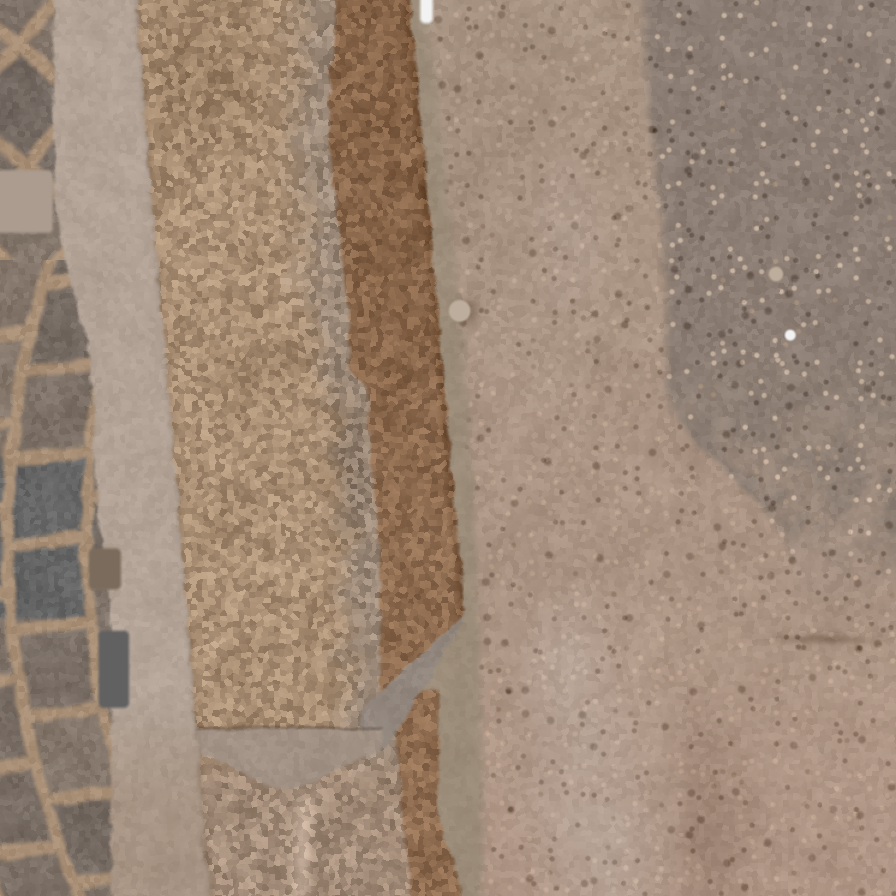
Give the GLSL for this texture, as a WebGL 1 fragment shader.

```glsl
precision highp float;
// Weathered street from above: cobbles, mortar, granite kerb, rusty gutter and worn asphalt.
uniform vec2 u_resolution;
vec2 p; // canvas position, y measured downward

vec2 hash2(vec2 c) {
  return fract(sin(vec2(dot(c, vec2(127.1, 311.7)), dot(c, vec2(269.5, 183.3)))) * 43758.5);
}

// Cellular noise: distance to the nearest point, then two random values
vec3 cells(vec2 q) {
  vec3 best = vec3(9.0);
  for (int j = -1; j <= 1; j++) {
    for (int i = -1; i <= 1; i++) {
      vec2 id = floor(q) + vec2(float(i), float(j));
      float d = length(id + 0.15 + 0.7 * hash2(id) - q);
      if (d < best.x) best = vec3(d, hash2(id + 37.0));
    }
  }
  return best;
}

// Layered sines
float waves(vec2 q) {
  float sum = 0.0, amp = 0.5;
  for (int i = 0; i < 5; i++) {
    sum += amp * sin(q.x + 1.3 * sin(q.y)) * cos(q.y + 1.1 * sin(q.x * 0.8));
    q = mat2(1.5, 1.1, -1.1, 1.5) * q + 2.7;
    amp *= 0.62;
  }
  return sum;
}

float past(float limit, float x) { return smoothstep(-0.003, 0.003, x - limit); }
float between(float a, float b, float x) { return past(a, x) * (1.0 - past(b, x)); }
float bump(float d) { return exp(-d * d); }
float blob(float x, float y, float w, float h) { return bump((p.x - x) / w) * bump((p.y - y) / h); }
float box(float x, float y, float w, float h) {
  vec2 d = abs(p - vec2(x, y)) - vec2(w, h) + 0.006;
  return 1.0 - smoothstep(0.003, 0.009, length(max(d, 0.0)));
}
float disc(float x, float y, float r) {
  return 1.0 - smoothstep(r - 0.002, r + 0.002, length(p - vec2(x, y)));
}

vec3 cobbles(float mottle) {
  vec2 q = p + 0.003 * vec2(waves(p * 45.0), waves(p * 45.0 + 8.0));
  float bow = q.y - 0.6;
  vec2 g = vec2((q.x - 0.008 - 0.5 * bow * bow) / 0.089, 0.0);
  g.y = (q.y - 0.035 + 0.12 * q.x) / 0.096 + 0.45 * mod(floor(g.x), 2.0);
  if (p.y < 0.29) g = mat2(0.75, -0.65, 0.65, 0.75) * (q - vec2(0.02, 0.05)) / 0.095;
  vec2 f = 0.5 - abs(fract(g) - 0.5);
  vec3 tone = mix(vec3(0.45, 0.41, 0.38), vec3(0.54, 0.48, 0.43), hash2(floor(g)).x);
  tone = mix(tone, vec3(0.37, 0.38, 0.39), 0.85 * box(0.05, 0.6, 0.055, 0.09));
  float stone = smoothstep(0.035, 0.12, min(f.x, f.y) + 0.025 * mottle);
  return mix(vec3(0.66, 0.56, 0.46), tone + 0.04 * mottle, stone);
}

void main() {
  p = gl_FragCoord.xy / u_resolution;
  p.y = 1.0 - p.y;
  float t = p.y, mottle = waves(p * 42.0), broad = waves(p * 13.0 + 4.0);
  float x = p.x + 0.004 * waves(p * 75.0);
  vec3 grit = cells(p * 85.0), pebble = cells(p * 38.0);
  float fine = cells(p * 150.0 + mottle * 0.4).y - 0.5;

  // Worn pavement with pale stains and a crack
  vec3 color = mix(vec3(0.65, 0.57, 0.505), vec3(0.68, 0.58, 0.515), t) + 0.025 * broad + 0.02 * mottle;
  float stain = blob(0.63, 0.78, 0.045, 0.13) + blob(0.68, 0.94, 0.055, 0.12) + 0.5 * blob(0.63, 0.28, 0.05, 0.12);
  color = mix(color, vec3(0.72, 0.65, 0.6), clamp(stain * (0.65 + 0.4 * broad), 0.0, 0.8));
  color -= 0.06 * blob(0.79, 0.92, 0.035, 0.09) + 0.13 * blob(0.92, 0.712 + 0.004 * mottle, 0.05, 0.006);

  // Asphalt with a stepped edge, fading downward
  float rim = 0.717 + 0.026 * smoothstep(0.0, 0.35, t) + 0.14 * smoothstep(0.43, 0.63, t);
  float asphalt = smoothstep(-0.008, 0.008, x - rim) * (1.0 - smoothstep(0.55, 0.71, t + 0.04 * broad));
  float wear = 0.45 * smoothstep(0.38, 0.55, t) * smoothstep(-0.3, 0.5, mottle);
  color = mix(color, vec3(0.545, 0.49, 0.45) + 0.02 * mottle, asphalt * (1.0 - wear)) + 0.06 * fine;

  // Scattered light and dark aggregate
  float chip = 1.0 - smoothstep(0.12, 0.36, grit.x);
  color += vec3(0.21, 0.19, 0.16) * chip * step(0.84, grit.y) * (0.3 + 0.7 * asphalt);
  color -= 0.13 * chip * step(0.88, grit.z);
  color -= 0.13 * (1.0 - smoothstep(0.08, 0.24, pebble.x)) * step(0.88, pebble.y);

  // Smooth strip beside the gutter
  float stripEdge = 0.472 + 0.14 * t - 0.075 * t * t;
  color = mix(vec3(0.61, 0.55, 0.475) + 0.02 * mottle + 0.03 * fine, color, smoothstep(-0.006, 0.009, x - stripEdge));

  // Granite kerb with a grey, eroded side
  float rustLeft = 0.375 + 0.015 * smoothstep(0.2, 0.4, t) + 0.022 * smoothstep(0.41, 0.44, t)
    + 0.012 * smoothstep(0.45, 0.65, t) - 0.008 * bump((t - 0.13) / 0.08);
  float rustRight = 0.458 + 0.09 * t, cutoff = 0.7 + 0.9 * (0.505 - x), lowerLeft = 0.36 + 0.1 * t;
  vec3 granite = vec3(0.66, 0.555, 0.45) + 0.025 * (broad + mottle);
  granite -= 0.06 * blob(0.23, 0.08, 0.07, 0.1);
  float eroded = smoothstep(-0.065, -0.01, x - rustLeft + 0.02 * mottle);
  granite = mix(granite, vec3(0.6, 0.535, 0.48), eroded * 0.8) - 0.07 * blob(0.39, 0.52, 0.025, 0.08);
  granite = mix(granite, vec3(0.63, 0.54, 0.465) + 0.035 * mottle, smoothstep(0.82, 0.88, t));
  granite += 0.14 * blob(0.337 + 0.005 * mottle, 0.97, 0.012, 0.09) + vec3(0.2, 0.19, 0.18) * fine;
  color = mix(granite, color, past(mix(rustRight, lowerLeft + 0.01, past(cutoff, t)), x));

  // Rusty gutter, broken by a cement repair
  vec3 rust = vec3(0.53, 0.395, 0.285) + 0.03 * mottle + vec3(0.17, 0.15, 0.13) * fine;
  rust += 0.03 * smoothstep(0.3, 0.6, t) - 0.08 * smoothstep(-0.012, 0.0, x - rustRight);
  float lowerRight = 0.49 + 0.025 * smoothstep(0.9, 1.0, t);
  float gutter = between(rustLeft, rustRight, x) * (1.0 - past(cutoff, t));
  color = mix(color, rust, max(gutter, between(lowerLeft, lowerRight, x) * past(0.77, t)));
  vec3 cement = vec3(0.63, 0.57, 0.52) + 0.02 * mottle + 0.04 * fine;
  float wedge = between(cutoff, 0.835, t) * between(0.405, 0.933 - 0.6 * t, x);
  color = mix(color, cement - vec3(0.06, 0.045, 0.03), wedge);
  float top = 0.812 + 0.004 * mottle, span = between(0.2, 0.425, x);
  color = mix(color, cement, span * between(top, 0.835 + 0.045 * bump((x - 0.32) / 0.07), t));
  color -= 0.12 * span * (1.0 - smoothstep(0.0, 0.004, abs(t - top)));

  // Mortar band and cobbles
  float mortarRight = 0.152 + 0.083 * t;
  vec3 mortar = mix(vec3(0.695, 0.635, 0.585), vec3(0.65, 0.575, 0.51), smoothstep(0.78, 0.9, t));
  color = mix(mortar + 0.025 * mottle + 0.04 * fine, color, past(mortarRight, x));
  color -= 0.07 * bump((x - mortarRight) / 0.004) * (0.5 + mottle);
  float mortarLeft = 0.06 + 0.045 * smoothstep(0.2, 0.45, t) + 0.02 * smoothstep(0.5, 0.72, t);
  color = mix(cobbles(mottle) + 0.07 * fine, color, past(mortarLeft, x));
  color = mix(color, vec3(0.48, 0.42, 0.36), box(0.117, 0.635, 0.018, 0.023));
  color = mix(color, vec3(0.38), box(0.127, 0.747, 0.017, 0.043));
  color = mix(color, vec3(0.67, 0.61, 0.56), box(0.027, 0.225, 0.032, 0.035));

  // Loose stones and bright flecks
  color -= 0.16 * blob(0.522, 0.347, 0.012, 0.013);
  color = mix(color, vec3(0.74, 0.68, 0.61), max(disc(0.513, 0.347, 0.012), disc(0.866, 0.306, 0.008)));
  color = mix(color, vec3(0.95), max(disc(0.882, 0.374, 0.006), box(0.476, 0.01, 0.007, 0.016)));
  gl_FragColor = vec4(color, 1.0);
}
```
